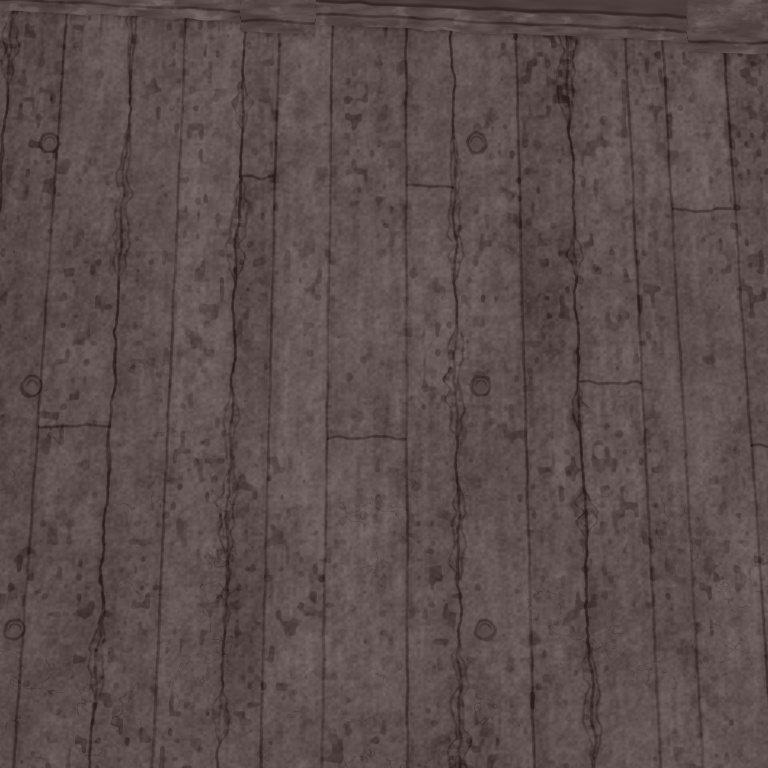
This texture is drawn by a Shadertoy shader. Its source:

```glsl
// Board-marked concrete wall: tapering planks, ragged seams, tie holes and a timber beam on top
const float PITCH = 0.0715;

float hash(vec2 p) {
    vec3 q = fract(vec3(p.xyx) * 0.1031);
    q += dot(q, q.yzx + 33.33);
    return fract((q.x + q.y) * q.z);
}

float noise(vec2 p) {
    vec2 i = floor(p), f = fract(p);
    f = f * f * (3.0 - 2.0 * f);
    return mix(mix(hash(i), hash(i + vec2(1, 0)), f.x),
               mix(hash(i + vec2(0, 1)), hash(i + vec2(1, 1)), f.x), f.y);
}

float fbm(vec2 p) {
    float sum = 0.0, amp = 0.533;
    for (int i = 0; i < 4; i++) {
        sum += amp * noise(p);
        p = mat2(1.6, 1.2, -1.2, 1.6) * p + 17.3;
        amp *= 0.5;
    }
    return sum;
}

// Grain stretched along the planks
float woodGrain(vec2 p) {
    return 0.6 * noise(p * vec2(150, 13)) + 0.4 * noise(p * vec2(260, 34) + 9.0);
}

float seamAt(float i) {
    return (i + 0.45 * (hash(vec2(i + 60.0, 3.0)) - 0.5)) * PITCH;
}

// Darkness of one seam: thin line, soft shade beside it, lacy outline where ragged
float seamShade(vec2 p, float i) {
    float ragged = step(0.5, mod(i, 2.0)) * step(0.5, abs(i + 1.0)) * step(i, 4.0);
    float row = i * 7.3 + 90.0;
    float wobble = (fbm(vec2(row, p.y * 28.0)) - 0.5) * mix(0.003, 0.012, ragged);
    float side = p.x - seamAt(i) - wobble;
    float d = abs(side);
    float strength = 0.45 + 0.55 * noise(vec2(row, p.y * 9.0));
    float line = 0.11 * strength * smoothstep(0.0028, 0.0006, d);
    float shade = 0.03 * strength * exp(-d / (side < 0.0 ? 0.004 : 0.008));
    float swell = smoothstep(0.48, 0.85, noise(vec2(row + 4.0, p.y * 15.0)));
    float width = swell * (0.003 + 0.011 * noise(vec2(row + sign(side) * 2.0, p.y * 75.0)));
    float lace = smoothstep(0.0024, 0.0005, abs(d - width)) * (0.4 + 0.6 * noise(p * 120.0));
    float crumbs = smoothstep(width + 0.001, width - 0.001, d) * smoothstep(0.4, 0.7, noise(p * 150.0));
    return line + shade + ragged * (0.075 * lace + 0.06 * crumbs * swell);
}

// Scattered stains and knots with uneven rims
float spots(vec2 p, float cells) {
    vec2 q = p * cells, id = floor(q);
    float sum = 0.0;
    for (int y = -1; y <= 1; y++)
    for (int x = -1; x <= 1; x++) {
        vec2 c = id + vec2(x, y);
        vec2 at = c + vec2(hash(c + 71.0), hash(c + 133.0));
        float r = mix(0.05, 0.16, hash(c + 211.0)) * step(0.62, hash(c + 307.0));
        float d = length((q - at) * vec2(1.0, 0.85)) + 0.14 * (fbm(p * 90.0) - 0.5);
        sum = max(sum, smoothstep(r, r * 0.45, d) * step(0.01, r));
    }
    return sum;
}

void mainImage(out vec4 fragColor, in vec2 fragCoord) {
    vec2 uv = fragCoord / iResolution.xy;
    // Planks widen towards the bottom
    vec2 p = vec2((uv.x - 0.518) / (1.0 + 0.165 * (1.0 - uv.y)), uv.y);
    float near = floor(p.x / PITCH + 0.5);
    float board = near - step(p.x, seamAt(near));

    // Butt joint dividing some planks
    float jointY = 0.3 + 0.5 * hash(vec2(board + 50.0, 8.0));
    float hasJoint = step(0.6, hash(vec2(board + 40.0, 21.0)));
    float jointD = p.y - jointY - 0.005 * (noise(vec2(p.x * 70.0, board)) - 0.5);
    float above = smoothstep(-0.002, 0.002, jointD) * hasJoint;

    // Surface: plank tone, stains, grain and grit lit from one side
    float tone = 0.366;
    tone += 0.032 * (mix(hash(vec2(board + 30.0, 1.0)), hash(vec2(board + 30.0, 2.0)), above) - 0.5);
    tone += 0.10 * (fbm(p * vec2(11, 5) + 30.0) - 0.5);
    tone += 0.08 * (fbm(uv * 48.0 + 5.0) - 0.5);
    tone += 0.055 * (woodGrain(p) - 0.5) * (0.5 + noise(p * vec2(14, 4)));
    tone += 0.055 * (noise(uv * 240.0) - 0.5);
    tone += 0.06 * (fbm(uv * 105.0) - fbm(uv * 105.0 + vec2(-0.25, 0.35)));

    // Pits, hairline cracks and stains
    float worn = smoothstep(0.3, 0.7, fbm(p * vec2(20, 8) + 60.0));
    tone -= 0.085 * worn * smoothstep(0.66, 0.84, noise(p * vec2(125, 85) + 3.0));
    float hair = smoothstep(0.012, 0.002, abs(fbm(uv * 24.0 + 80.0) - 0.5));
    tone -= 0.05 * hair * smoothstep(0.55, 0.75, noise(uv * 17.0)) * smoothstep(0.9, 0.2, uv.y);
    tone -= 0.055 * spots(uv, 13.0) + 0.05 * spots(uv + 3.0, 31.0);

    // Seams and joints
    for (int k = -1; k <= 1; k++) tone -= seamShade(p, near + float(k));
    tone -= hasJoint * (0.09 * smoothstep(0.003, 0.0007, abs(jointD)) + 0.02 * exp(-abs(jointD) / 0.006));

    // Tie holes in two columns
    vec2 hole = vec2(mod(p.x + 0.44, 0.54), mod(uv.y - 0.18, 0.317));
    hole -= vec2(0.54, 0.317) * step(vec2(0.27, 0.158), hole);
    hole.x *= 1.0 + 0.165 * (1.0 - uv.y);
    float r = length(hole) + 0.003 * (noise(uv * 110.0) - 0.5);
    float inside = smoothstep(0.013, 0.011, r);
    tone = mix(tone, 0.335 + 0.05 * (noise(uv * 190.0) - 0.5), 0.8 * inside);
    tone -= 0.12 * smoothstep(0.0032, 0.0008, abs(r - 0.0125)) * (0.55 + 0.45 * noise(uv * 60.0));
    tone -= 0.07 * smoothstep(0.0025, 0.0005, abs(r - 0.0075)) * smoothstep(-0.004, 0.005, hole.y);

    // Timber beam, two posts and the dark panel above
    float post = smoothstep(0.002, 0.0, abs(uv.x - 0.362) - 0.048) + smoothstep(0.893, 0.897, uv.x);
    float h = uv.y - 0.986 + 0.045 * uv.x + 0.012 * post + 0.004 * (noise(uv * 45.0) - 0.5);
    float timber = 0.33 + 0.16 * (fbm(uv * vec2(35, 130)) - 0.5);
    timber += 0.06 * smoothstep(0.55, 0.75, fbm(uv * vec2(50, 80) + 7.0));
    timber -= 0.09 * smoothstep(0.003, 0.0005, abs(h - 0.014));
    float panel = 0.29 + 0.04 * (noise(uv * vec2(30, 200)) - 0.5);
    panel -= 0.08 * smoothstep(0.005, 0.001, abs(h - 0.031));
    timber = mix(timber, panel, smoothstep(0.028, 0.031, h) * (1.0 - post));
    tone -= 0.07 * exp(-abs(h) / 0.004);
    tone = mix(tone, timber, smoothstep(-0.001, 0.001, h));

    tone = clamp(tone, 0.17, 0.46);
    fragColor = vec4(tone - vec3(0.0, 0.05, 0.054), 1.0);
}
```
